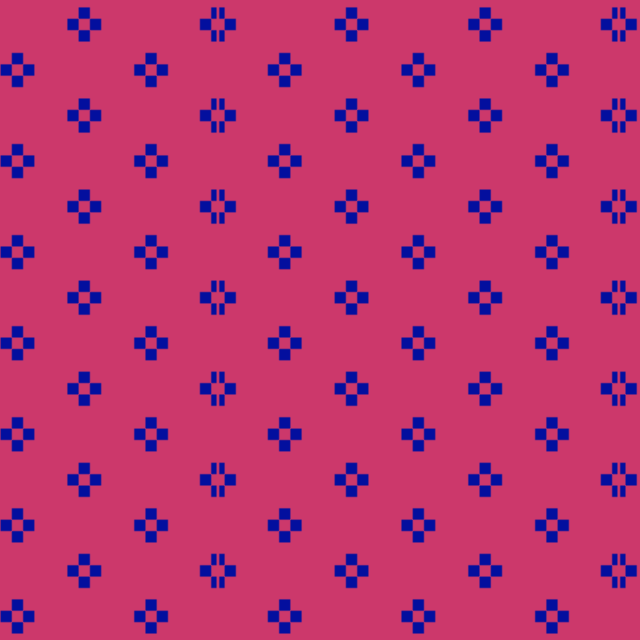
This pattern is drawn by a WebGL 2 fragment shader. Its source:

```glsl
#version 300 es
precision highp float;
// Staggered rows of small blue four-square flowers on a rose ground.

uniform vec2 u_resolution;
out vec4 fragColor;

// Soft-edged coverage of the interval from lo to hi.
float band(float x, float lo, float hi, float soft) {
    return smoothstep(lo - soft, lo + soft, x) * (1.0 - smoothstep(hi - soft, hi + soft, x));
}

// Four squares around an open centre; split parts the upright pair.
float flower(vec2 p, float split, float soft) {
    vec2 cell = vec2(0.0088, 0.0089);
    float inner = cell.x + 0.0017 * split;
    p = abs(p);
    float gap = mix(-1.0, 0.0021, split);
    float upright = band(p.x, gap, inner, soft) * band(p.y, cell.y, 3.0 * cell.y, soft);
    float sideways = band(p.x, inner, inner + 2.0 * cell.x, soft) * band(p.y, -1.0, cell.y, soft);
    return max(upright, sideways);
}

void main() {
    vec2 uv = gl_FragCoord.xy / u_resolution;
    float soft = max(0.0017, 0.7 / min(u_resolution.x, u_resolution.y));

    // Columns, with odd ones raised by half a repeat
    vec2 spacing = vec2(0.1044, 0.1423);
    vec2 grid = (uv - vec2(0.0273, 0.0368)) / spacing;
    float column = floor(grid.x + 0.5);
    grid.y -= 0.5 * mod(column, 2.0);
    vec2 local = (fract(grid + 0.5) - 0.5) * spacing;

    // Every third raised column has split flowers
    float split = 1.0 - step(0.5, abs(mod(column, 6.0) - 3.0));

    vec3 rose = vec3(0.80, 0.22, 0.42);
    vec3 blue = vec3(0.01, 0.06, 0.62);
    fragColor = vec4(mix(rose, blue, flower(local, split, soft)), 1.0);
}
```
